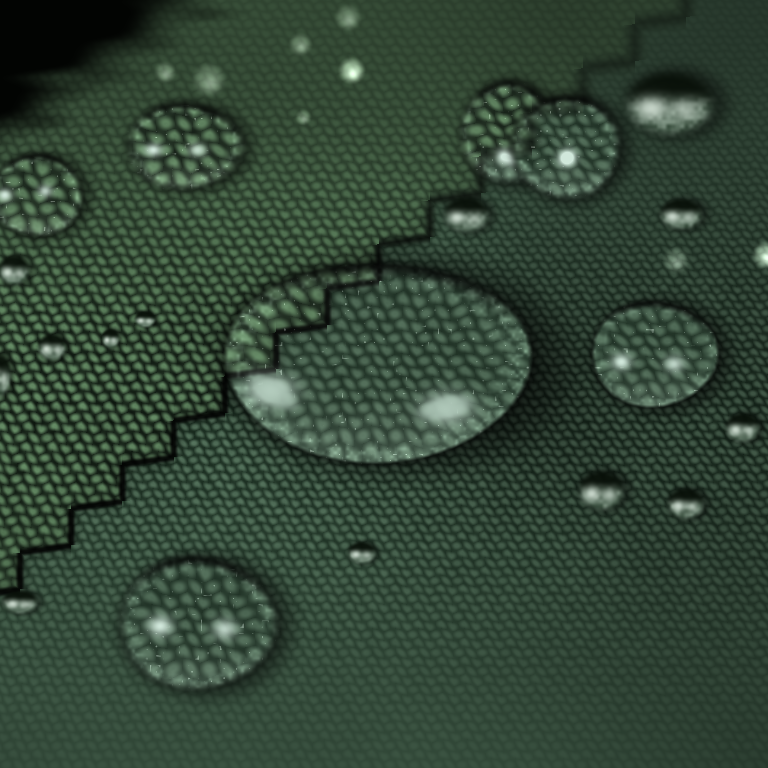
Write a Shadertoy shader that draws this texture.

```glsl
// Water beads resting on woven green cloth, with a stepped seam between two weaves.
// The cloth is a staggered thread pattern; each drop redraws it magnified, then adds
// a rim, a contact shadow and window glints. Distance from mid height softens detail.

float hash(vec2 p) {
    p = fract(p * vec2(0.1031, 0.1137));
    p += dot(p, p.yx + 33.33);
    return fract((p.x + p.y) * p.x * 97.3);
}

float noise(vec2 p) {
    vec2 i = floor(p), f = fract(p);
    f = f * f * (3.0 - 2.0 * f);
    return mix(mix(hash(i), hash(i + vec2(1, 0)), f.x),
               mix(hash(i + vec2(0, 1)), hash(i + vec2(1, 1)), f.x), f.y);
}

// One inside, zero outside, with a soft edge
float below(float edge, float soft, float x) {
    return 1.0 - smoothstep(edge - soft, edge + soft, x);
}

float weave(vec2 p) {
    p.y += 0.7 * abs(fract(p.x * 0.5) - 0.5);
    p.x += 0.5 * mod(floor(p.y), 2.0);
    vec2 f = fract(p) - 0.5;
    f.y += 0.35 * f.x;
    return below(0.36, 0.25, length(f));
}

// uv places the seam, w places the threads
vec3 fabric(vec2 uv, vec2 w, float sharp) {
    vec2 t = vec2((w.x - 0.5) * (64.0 + 16.0 * w.y), w.y * (80.0 + 14.0 * w.y));
    float grain = 0.25 * (noise(t * 1.7) - 0.5);
    float fine = mix(0.5, weave(t) + grain, sharp);
    float coarse = mix(0.5, weave(t * 0.82) + grain, sharp);
    vec3 plain = mix(vec3(0.10, 0.165, 0.12), vec3(0.285, 0.385, 0.31), fine);
    vec3 mesh = mix(vec3(0.07, 0.11, 0.075), vec3(0.34, 0.47, 0.34), coarse);

    // Staircase: sheared unit steps climbing to the right
    vec2 q = (vec2(uv.x, uv.y - 0.137 * uv.x) - vec2(0.026, 0.277)) / vec2(0.0667, 0.0482);
    float d = min(abs(q.y - floor(q.x)) * 0.048, abs(q.x - ceil(q.y)) * 0.067);
    float far = smoothstep(0.55, 0.95, uv.y);
    float soft = 0.002 + 0.025 * far;
    float side = smoothstep(-soft, soft, q.y > floor(q.x) ? d : -d);
    vec3 col = mix(plain, mesh, side);
    float line = below(0.004, 0.003 + 0.008 * far, d);
    return col * (1.0 - line * mix(0.85, 0.25, far)) * (1.0 - 0.2 * below(0.01, 0.01, d));
}

float glint(vec2 p, vec2 size, float angle) {
    float c = cos(angle), s = sin(angle);
    return below(1.0, 0.4, length(vec2(c * p.x + s * p.y, c * p.y - s * p.x) / size));
}

// Large drop: centre, radii and two glints in drop space
void drop(inout vec3 col, vec2 uv, vec2 c, vec2 r, vec2 g1, vec2 g2) {
    vec2 p = (uv - c) / r;
    float ang = atan(p.y, p.x);
    float d = length(p) * (1.0 + 0.02 * sin(3.0 * ang + c.x * 20.0));
    float soft = (0.003 + 0.008 * smoothstep(0.15, 0.45, abs(c.y - 0.5))) / r.y;
    col *= 1.0 - 0.5 * below(1.1, 0.25, length(p - vec2(0.12, -0.04)));
    col *= 1.0 - 0.55 * below(1.03, soft + 0.03, d);

    vec3 water = fabric(uv, c + (uv - c) * (0.72 - 0.12 * d * d), 0.85) * 1.08 + 0.02;
    float rim = smoothstep(0.72, 0.97, d);
    float speck = noise(uv * 190.0);
    water += vec3(0.85, 1.0, 0.9) * rim * (0.03 + 0.22 * speck * speck);
    water += 0.07 * smoothstep(0.2, 0.9, -p.y) + 0.3 * smoothstep(0.87, 1.0, noise(uv * 240.0));
    float top = smoothstep(0.35, 0.95, p.y + 0.1 * p.x);
    water *= 1.0 - 0.8 * top * smoothstep(0.83, 1.0, d);
    float shine = exp(-45.0 * dot(p - g1, p - g1)) + 0.85 * exp(-45.0 * dot(p - g2, p - g2));
    water = mix(water, vec3(0.82, 0.91, 0.86), min(shine, 1.0));
    col = mix(col, water, below(1.0, soft, d));
}

// Small bead: dark crown, pale belly and a pair of sparkles
void bead(inout vec3 col, vec2 uv, vec4 b) {
    vec2 p = (uv - b.xy) / b.zw;
    float d = length(p);
    col *= 1.0 - 0.4 * below(1.1, 0.3, length(p - vec2(0.15, 0.0)));
    vec3 water = mix(vec3(0.33, 0.42, 0.35), vec3(0.03, 0.06, 0.03), smoothstep(-0.3, 0.5, p.y));
    water += 0.3 * (noise(uv * 170.0) - 0.4) * smoothstep(0.5, -0.3, p.y);
    vec2 a = p + vec2(0.4, 0.15), c = p - vec2(0.35, -0.2);
    water = mix(water, vec3(0.84, 0.9, 0.85), min(1.0, exp(-9.0 * dot(a, a)) + 0.7 * exp(-10.0 * dot(c, c))));
    col = mix(col, water, 0.9 * below(0.9, 0.2, d));
}

void mainImage(out vec4 fragColor, in vec2 fragCoord) {
    vec2 uv = fragCoord / iResolution.xy;

    // Cloth, focus band and broad lighting
    float focus = (uv.y - 0.46) / 0.29;
    vec3 col = fabric(uv, uv, 0.08 + 0.87 * exp(-focus * focus));
    col *= 1.12 - 0.22 * smoothstep(0.45, 1.0, uv.x) - 0.15 * smoothstep(0.7, 1.0, uv.y);
    col *= 0.94 + 0.12 * noise(uv * 7.0);
    col *= 1.0 - 0.25 * exp(-dot((uv - vec2(0.7, 0.5)) * 6.0, (uv - vec2(0.7, 0.5)) * 6.0));
    float corner = uv.y - 0.84 - 0.68 * uv.x + 0.06 * (noise(uv * vec2(14.0, 50.0)) - 0.5);
    col = mix(col, vec3(0.008, 0.015, 0.008), smoothstep(-0.065, 0.035, corner));

    // Out-of-focus specks: centre and radius
    vec3 specks[8] = vec3[8](vec3(0.453, 0.977, 0.017), vec3(0.458, 0.908, 0.017),
        vec3(0.391, 0.942, 0.015), vec3(0.272, 0.896, 0.022), vec3(0.215, 0.906, 0.014),
        vec3(0.395, 0.847, 0.010), vec3(0.880, 0.661, 0.017), vec3(0.998, 0.668, 0.018));
    for (int i = 0; i < 8; i++) {
        vec2 p = (uv - specks[i].xy) / specks[i].z;
        float bright = i == 1 || i == 7 ? 0.4 : 0.18;
        col += vec3(0.9, 1.0, 0.88) * bright * below(0.8, 0.35, length(p));
        col += bright * exp(-6.0 * dot(p + vec2(-0.1, 0.2), p + vec2(-0.1, 0.2)));
    }

    // Beads: centre and radii
    vec4 beads[12] = vec4[12](vec4(0.607, 0.720, 0.031, 0.024), vec4(0.887, 0.721, 0.029, 0.021),
        vec4(0.783, 0.361, 0.031, 0.027), vec4(0.893, 0.344, 0.025, 0.021), vec4(0.967, 0.443, 0.023, 0.020),
        vec4(0.018, 0.648, 0.021, 0.020), vec4(0.068, 0.548, 0.019, 0.018), vec4(0.0, 0.512, 0.015, 0.029),
        vec4(0.026, 0.216, 0.024, 0.016), vec4(0.471, 0.280, 0.019, 0.015), vec4(0.144, 0.559, 0.012, 0.013),
        vec4(0.189, 0.584, 0.014, 0.011));
    for (int i = 0; i < 12; i++) bead(col, uv, beads[i]);

    // Drops, back to front
    bead(col, uv, vec4(0.872, 0.865, 0.060, 0.043));
    drop(col, uv, vec2(0.661, 0.828), vec2(0.059, 0.064), vec2(-0.1, -0.5), vec2(0.1, -0.55));
    drop(col, uv, vec2(0.737, 0.809), vec2(0.068, 0.065), vec2(0.0, -0.25), vec2(0.05, -0.2));
    drop(col, uv, vec2(0.240, 0.810), vec2(0.072, 0.054), vec2(-0.56, -0.1), vec2(0.24, -0.1));
    drop(col, uv, vec2(0.047, 0.746), vec2(0.059, 0.052), vec2(-0.69, 0.0), vec2(0.2, 0.1));
    drop(col, uv, vec2(0.852, 0.539), vec2(0.081, 0.068), vec2(-0.53, -0.15), vec2(0.32, -0.19));
    drop(col, uv, vec2(0.257, 0.189), vec2(0.099, 0.084), vec2(-0.49, -0.05), vec2(0.36, -0.1));
    drop(col, uv, vec2(0.491, 0.529), vec2(0.198, 0.129), vec2(-0.7, -0.29), vec2(0.46, -0.47));
    float panes = glint(uv - vec2(0.356, 0.489), vec2(0.032, 0.014), -0.55)
                + glint(uv - vec2(0.579, 0.469), vec2(0.033, 0.013), 0.22);
    col = mix(col, vec3(0.66, 0.76, 0.70), 0.75 * min(panes, 1.0));

    fragColor = vec4(clamp(col, 0.0, 1.0), 1.0);
}
```
